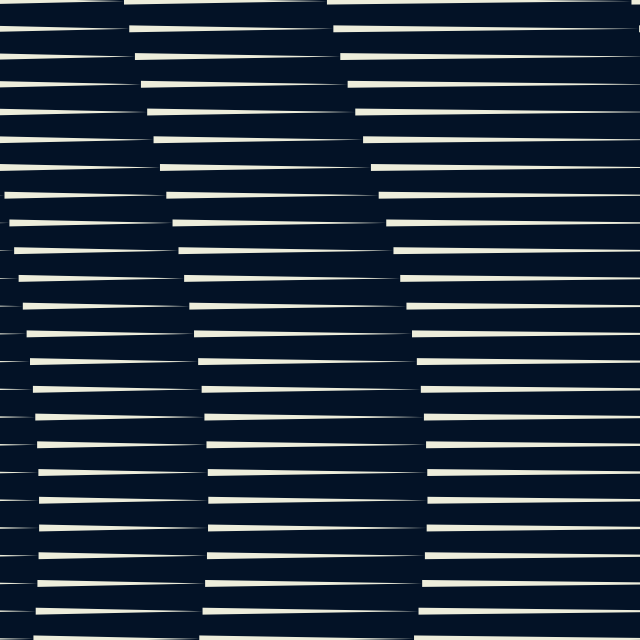
Give the GLSL for this pattern, as a WebGL 1 fragment shader.

```glsl
precision highp float;

// Rows of pale needles on navy: each starts blunt on the left and tapers to a
// point just before the next. The starts of each column lie on a tall sine
// curve, and columns widen to the right; the needles fill the gaps between.

uniform vec2 u_resolution;

const vec3 NAVY = vec3(0.01, 0.07, 0.15);
const vec3 CREAM = vec3(0.93, 0.93, 0.86);

const float ROW_PITCH = 0.04333;        // about 23 rows down the canvas
const float TOP_ROW = 11.5;             // rows between the centre and row 0
const float HALF_THICKNESS = 0.125;     // at the blunt end, in row pitches

// Column crests: x position as a cubic in the column number
const float CREST_X = 0.0612;
const float CREST_STEP = 0.2643;
const float CREST_GROWTH = 0.0391;
const float CREST_SKEW = 0.0134;

// Sway of the columns; x is the first column, y the change per column
const vec2 SWAY_SIZE = vec2(0.0659, 0.01536);
const vec2 SWAY_RATE = vec2(0.12, 0.0035);     // radians per row
const vec2 SWAY_ROW = vec2(18.6, -0.45);       // row of the crest

const int COLUMNS = 5;

float perColumn(vec2 value, float column) {
  return value.x + value.y * column;
}

// Left end of a needle, by column and by row counted from the top
float needleStart(float column, float row) {
  float pair = column * (column - 1.0);
  float crest = CREST_X + CREST_STEP * column + CREST_GROWTH * pair
              + CREST_SKEW * pair * (column - 2.0);
  float angle = perColumn(SWAY_RATE, column) * (row - perColumn(SWAY_ROW, column));
  return crest - perColumn(SWAY_SIZE, column) * (1.0 - cos(angle));
}

// Share of a pixel at offset y that lies within a band of the given half width
float bandCoverage(float y, float halfWidth, float pixel) {
  float top = min(y + 0.5 * pixel, halfWidth);
  float bottom = max(y - 0.5 * pixel, -halfWidth);
  return clamp((top - bottom) / pixel, 0.0, 1.0);
}

// Smoothed step across one pixel
float edgeCoverage(float x, float edge, float pixel) {
  return clamp((x - edge) / pixel + 0.5, 0.0, 1.0);
}

void main() {
  float pixel = 1.0 / min(u_resolution.x, u_resolution.y);
  vec2 p = (gl_FragCoord.xy - 0.5 * u_resolution) * pixel + 0.5;

  // Row number and height above the row's centre line
  float rowPosition = TOP_ROW - (p.y - 0.5) / ROW_PITCH;
  float row = floor(rowPosition + 0.5);
  float y = (row - rowPosition) * ROW_PITCH;

  // Each needle runs from its own start to the start of the next column
  float ink = 0.0;
  for (int i = 0; i < COLUMNS; i++) {
    float column = float(i) - 1.0;
    float start = needleStart(column, row);
    float end = needleStart(column + 1.0, row);
    float along = clamp((p.x - start) / (end - start), 0.0, 1.0);
    float halfWidth = HALF_THICKNESS * ROW_PITCH * (1.0 - along);
    float span = edgeCoverage(p.x, start, pixel) - edgeCoverage(p.x, end, pixel);
    ink += span * bandCoverage(y, halfWidth, pixel);
  }

  gl_FragColor = vec4(mix(NAVY, CREAM, clamp(ink, 0.0, 1.0)), 1.0);
}
```
